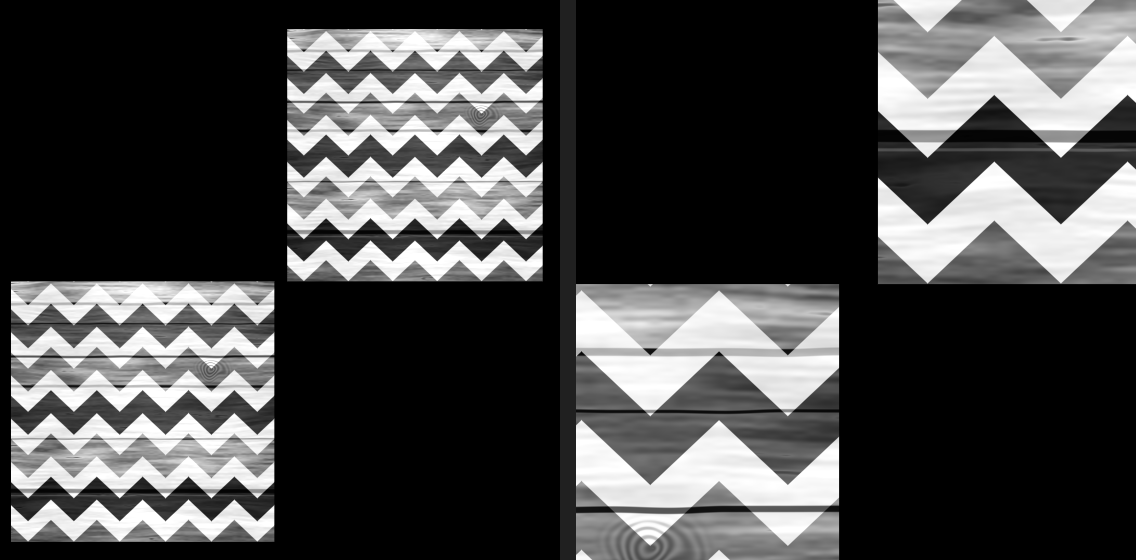
Left, the full canvas; right, a detail of the centre.
Give the GLSL for this pattern, as a WebGL 1 fragment shader.

```glsl
precision highp float;
// Two square panels of grey weathered planks painted with white chevrons, set diagonally on black.
uniform vec2 u_resolution;

float hash(vec2 p) {
  vec3 q = fract(vec3(p.xyx) * 0.1031);
  q += dot(q, q.yzx + 33.33);
  return fract((q.x + q.y) * q.z);
}

float noise(vec2 p) {
  vec2 i = floor(p), f = fract(p);
  f = f * f * (3.0 - 2.0 * f);
  return mix(mix(hash(i), hash(i + vec2(1.0, 0.0)), f.x),
             mix(hash(i + vec2(0.0, 1.0)), hash(i + 1.0), f.x), f.y);
}

// Bare wood shade behind each chevron row, counted from the top
float rowTone(float row) {
  if (row < 0.5) return 0.66;
  if (row < 1.5) return 0.35;
  if (row < 2.5) return 0.55;
  if (row < 3.5) return 0.23;
  if (row < 4.5) return 0.58;
  if (row < 5.5) return 0.16;
  return 0.42;
}

// Coverage of a slightly uneven horizontal gap between planks
float seam(vec2 p, float at, float halfWidth, float soft) {
  float wobble = 0.003 * (noise(vec2(p.x * 14.0, at * 90.0)) - 0.5);
  return 1.0 - smoothstep(-soft, soft, abs(p.y - at + wobble) - halfWidth);
}

// Streaks along the planks, centred on zero
float woodGrain(vec2 p) {
  float bend = 0.025 * noise(p * vec2(5.0, 9.0));
  float y = p.y + bend;
  float fine = noise(vec2(p.x * 9.0, y * 135.0));
  float broad = noise(vec2(p.x * 4.0 + 20.0, y * 48.0));
  float speck = noise(p * vec2(60.0, 200.0));
  return 0.5 * fine + 0.35 * broad + 0.15 * speck - 0.5;
}

// p runs from the top left of the panel, 0 to 1 both ways
float panelShade(vec2 p, float soft) {
  // Chevron bands
  float zigzag = 2.0 * abs(fract((p.x - 0.152) / 0.174 + 0.5) - 0.5);
  float band = (p.y - 0.008 - 0.083 * zigzag) / 0.166 - 0.235;
  float edge = abs(fract(band + 0.5) - 0.5) - 0.235;
  float blur = soft * 6.0;
  float paint = 1.0 - smoothstep(-blur, blur, edge);
  float tone = rowTone(floor(band) + 1.0);

  // Grain and a ringed knot
  float grain = woodGrain(p);
  vec2 toKnot = (p - vec2(0.765, 0.338)) * vec2(1.0, 1.25);
  float r = length(toKnot) + 0.025 * noise(p * 28.0);
  float knot = (1.0 - smoothstep(0.035, 0.095, r)) * step(0.29, p.y) * step(p.y, 0.403);
  grain = mix(grain, 0.3 * sin(r * 430.0) - 0.1, knot * 0.75);

  // Bare wood is paler mid-panel and blotchy; paint shows the grain faintly
  float glow = exp(-9.0 * (p.x - 0.5) * (p.x - 0.5));
  float blotch = noise(p * vec2(7.0, 22.0) + 5.0) - 0.5;
  float bare = tone * (0.88 + 0.27 * glow + 0.4 * blotch + 0.95 * grain);
  bare *= 1.0 - 0.3 * smoothstep(0.16, 0.01, r);
  float crack = smoothstep(0.24, 0.4, grain) * (1.0 - knot);
  bare *= 1.0 - 0.5 * crack;
  float painted = 0.93 + 0.05 * glow + 0.22 * grain + 0.06 * blotch;
  painted -= 0.18 * knot * smoothstep(0.0, 0.3, -grain);

  // Plank gaps: pale through the paint, nearly black in the wood
  float pale = max(seam(p, 0.087, 0.005, soft), seam(p, 0.403, 0.005, soft));
  float thin = max(seam(p, 0.163, 0.002, soft), seam(p, 0.605, 0.002, soft));
  float deep = seam(p, 0.289, 0.004, soft);
  float wide = seam(p, 0.805, 0.008, soft);
  float gap = max(max(pale, thin), max(deep, wide));
  float paintGap = max(max(0.24 * pale, 0.45 * thin), max(0.65 * deep, 0.4 * wide));
  float lip = seam(p, 0.822, 0.002, soft);
  bare = bare * (1.0 - 0.88 * gap) + 0.16 * lip;
  painted *= 1.0 - paintGap;

  return clamp(mix(bare, painted, paint), 0.0, 1.0);
}

// Shade and coverage of a panel between two corners
vec2 panel(vec2 uv, vec2 low, vec2 high, float px) {
  vec2 size = high - low;
  vec2 p = (uv - low) / size;
  vec2 d = abs(uv - 0.5 * (low + high)) - 0.5 * size;
  float inside = 1.0 - smoothstep(-0.5 * px, 0.5 * px, max(d.x, d.y));
  return vec2(panelShade(vec2(p.x, 1.0 - p.y), px / size.y), inside);
}

void main() {
  vec2 uv = gl_FragCoord.xy / u_resolution;
  float px = 1.0 / min(u_resolution.x, u_resolution.y);
  vec2 upper = panel(uv, vec2(0.513, 0.4975), vec2(0.969, 0.948), px);
  vec2 lower = panel(uv, vec2(0.0195, 0.0325), vec2(0.49, 0.4975), px);
  float shade = upper.x * upper.y + lower.x * lower.y;
  gl_FragColor = vec4(vec3(shade), 1.0);
}
```
